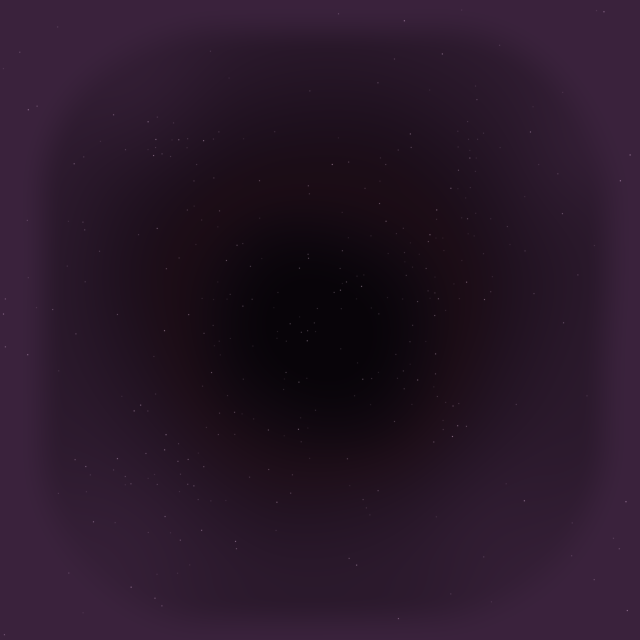
Reproduce this background procedurally as a Shadertoy shader.

```glsl
// Dark plum haze around a near-black hollow, dusted with faint star clusters.

const vec3 CORE_COLOR  = vec3(0.030, 0.015, 0.034);
const vec3 INNER_COLOR = vec3(0.102, 0.053, 0.099);
const vec3 MID_COLOR   = vec3(0.165, 0.097, 0.170);
const vec3 RIM_COLOR   = vec3(0.227, 0.134, 0.235);
const vec3 WARM_TINT   = vec3(0.006, -0.003, -0.012);
const vec3 STAR_COLOR  = vec3(0.42, 0.37, 0.41);

const vec2 CORE_CENTER  = vec2(0.505, 0.485);
const vec2 HAZE_CENTER  = vec2(0.500, 0.530);
const vec2 FRAME_CENTER = vec2(0.504, 0.495);
const vec2 FRAME_HALF   = vec2(0.452, 0.470);
const float FRAME_CORNER = 0.28;

const float WARP_SCALE  = 5.0;
const float WARP_AMOUNT = 0.045;
const float STAR_GRID   = 80.0;
const float STAR_RADIUS = 0.0010;

// Soft spots: center xy, radius, strength
const vec4 HAZE_LOBES[4] = vec4[4](
    vec4(0.22, 0.88, 0.11, 0.35), vec4(0.17, 0.15, 0.16, 0.55),
    vec4(0.82, 0.10, 0.17, 0.45), vec4(0.92, 0.80, 0.12, 0.40));
const vec4 STAR_CLUSTERS[7] = vec4[7](
    vec4(0.50, 0.53, 0.38, 0.04), vec4(0.50, 0.53, 0.19, 0.12),
    vec4(0.265, 0.76, 0.06, 0.25), vec4(0.74, 0.73, 0.07, 0.25),
    vec4(0.69, 0.60, 0.06, 0.25), vec4(0.25, 0.25, 0.09, 0.28),
    vec4(0.68, 0.36, 0.05, 0.15));

float hash(vec2 p) {
    return fract(sin(dot(p, vec2(127.1, 311.7))) * 43758.55);
}

float valueNoise(vec2 p) {
    vec2 cell = floor(p), f = fract(p);
    f = f * f * (3.0 - 2.0 * f);
    float low  = mix(hash(cell), hash(cell + vec2(1, 0)), f.x);
    float high = mix(hash(cell + vec2(0, 1)), hash(cell + vec2(1, 1)), f.x);
    return mix(low, high, f.y);
}

float softSpot(vec2 p, vec4 spot) {
    vec2 d = (p - spot.xy) / spot.z;
    return spot.w * exp(-dot(d, d));
}

float roundedBox(vec2 p, vec2 halfSize, float corner) {
    vec2 q = abs(p) - halfSize + corner;
    return length(max(q, 0.0)) + min(max(q.x, q.y), 0.0) - corner;
}

vec3 haze(vec2 uv) {
    vec2 warp = vec2(valueNoise(uv * WARP_SCALE),
                     valueNoise(uv * WARP_SCALE + 17.0)) - 0.5;
    vec2 p = uv + WARP_AMOUNT * warp;

    // Dark hollow widening into plum
    float coreDist = length(p - CORE_CENTER);
    vec3 color = mix(CORE_COLOR, INNER_COLOR, smoothstep(0.05, 0.25, coreDist));
    float ring = (coreDist - 0.23) / 0.06;
    color += WARM_TINT * exp(-ring * ring);
    color = mix(color, MID_COLOR,
                smoothstep(0.20, 0.46, length(p - HAZE_CENTER)));

    // Lighter lobes near the corners
    for (int i = 0; i < 4; i++)
        color = mix(color, RIM_COLOR, softSpot(p, HAZE_LOBES[i]));

    // Soft rounded border
    vec2 q = uv + 0.4 * WARP_AMOUNT * warp - FRAME_CENTER;
    float border = smoothstep(-0.045, 0.03, roundedBox(q, FRAME_HALF, FRAME_CORNER));
    float falloff = smoothstep(0.42, 0.68, length(q));
    return mix(color, RIM_COLOR, 1.0 - (1.0 - border) * (1.0 - falloff));
}

float stars(vec2 uv, float pixel) {
    vec2 cell = floor(uv * STAR_GRID);
    vec2 cellCenter = (cell + 0.5) / STAR_GRID;
    float density = 0.006;
    for (int i = 0; i < 7; i++)
        density += softSpot(cellCenter, STAR_CLUSTERS[i]);

    // One jittered star at most per cell, kept clear of the cell edge
    vec2 jitter = vec2(hash(cell + 3.7), hash(cell + 9.2));
    vec2 d = uv - (cell + 0.2 + 0.6 * jitter) / STAR_GRID;
    float width = max(STAR_RADIUS, 0.6 * pixel);
    float shine = mix(0.2, 0.9, pow(hash(cell + 21.4), 2.0));
    return step(hash(cell), density) * shine * exp(-dot(d, d) / (width * width));
}

void mainImage(out vec4 fragColor, in vec2 fragCoord) {
    vec2 uv = fragCoord / iResolution.xy;
    float pixel = 1.0 / min(iResolution.x, iResolution.y);
    vec3 color = haze(uv) + STAR_COLOR * stars(uv, pixel);
    fragColor = vec4(color, 1.0);
}
```
